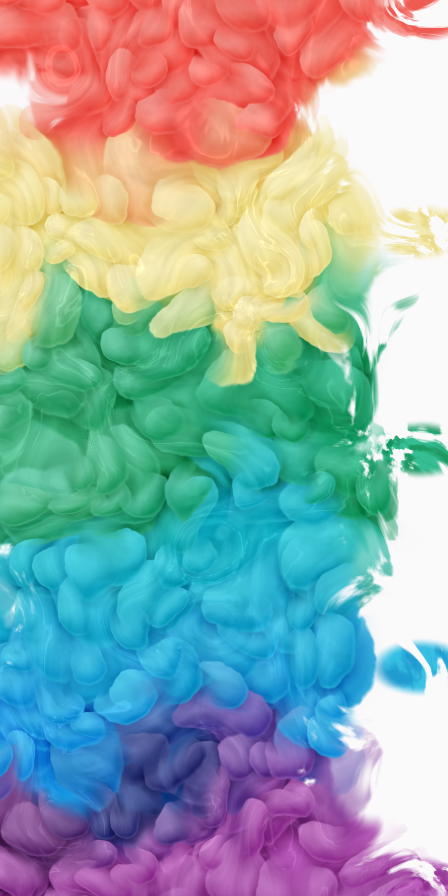
Give the GLSL for this background, as a Shadertoy shader.

```glsl
// Billowing clouds of rainbow ink sinking through clear water, in five bands.
#define PUFF_LAYERS 4
#define PUFF_SIZE 0.105
#define PUFF_SHRINK 0.74
#define WARP 0.045
#define FINE_WARP 0.012
#define SHADOW 0.42
#define FRAY 0.09
#define WATER vec3(0.985, 0.98, 0.984)

// Right-hand outline of the ink column, from top to bottom
const float OUTLINE[17] = float[17](.436, .419, .341, .39, .423, .414, .401, .414,
    .419, .436, .406, .38, .415, .391, .371, .423, .49);

float hash(vec2 p) {
    vec3 q = fract(p.xyx * vec3(.1031, .1030, .0973));
    q += dot(q, q.yzx + 33.33);
    return fract((q.x + q.y) * q.z);
}

float noise(vec2 p) {
    vec2 i = floor(p), f = fract(p);
    f = f * f * (3. - 2. * f);
    return mix(mix(hash(i), hash(i + vec2(1, 0)), f.x),
               mix(hash(i + vec2(0, 1)), hash(i + vec2(1, 1)), f.x), f.y);
}

float fbm(vec2 p) {
    float sum = 0., amp = .53;
    for (int i = 0; i < 4; i++) {
        sum += amp * noise(p);
        p = mat2(1.6, 1.2, -1.2, 1.6) * p + 17.3;
        amp *= .5;
    }
    return sum;
}

// Depth inside the ink: positive within, negative in clear water
float body(vec2 p) {
    float t = clamp(1. - p.y, 0., 1.) * 16.;
    int i = int(min(t, 15.));
    float edge = mix(OUTLINE[i], OUTLINE[i + 1], smoothstep(0., 1., t - float(i)));
    float upperGap = length((p - vec2(.012, .887)) * vec2(.75, 1.2)) - .024;
    float lowerGap = length(p - vec2(-.005, .338)) - .024;
    return min(edge - p.x, min(upperGap, lowerGap));
}

vec3 deepen(vec3 c) { return pow(max(c, 0.), vec3(1.8)); }

// Ink colour by depth, with band borders that wander across the width
vec3 ink(vec2 p) {
    float x = p.x, v = 1. - p.y;
    float yellowTop = .11 + .065 * sin(9. * x);
    float greenTop = .372 + .035 * cos(23. * x);
    float blueTop = .6 - .08 * exp(-pow((x - .28) / .07, 2.)) + .06 * smoothstep(.33, .42, x);
    float violetTop = .89 - .12 * smoothstep(.07, .2, x) + .07 * smoothstep(.27, .33, x);
    vec3 yellow = mix(vec3(.94, .74, .54), vec3(.95, .91, .67), smoothstep(.0, .07, v - yellowTop));
    vec3 green = mix(vec3(.31, .75, .57), vec3(.12, .72, .53), smoothstep(.05, .35, x));
    vec3 blue = mix(vec3(.1, .77, .83), vec3(.15, .7, .92), smoothstep(.6, .86, v));
    vec3 violet = mix(vec3(.45, .36, .72), vec3(.72, .36, .72), smoothstep(.8, .92, v));
    violet = mix(violet, vec3(.24, .29, .58), smoothstep(.13, .04, length((p - vec2(.12, .14)) * vec2(.8, 1.3))));
    violet = mix(violet, vec3(.45, .25, .53), .7 * smoothstep(.09, .02, length(p - vec2(.03, .06))));
    vec3 c = mix(vec3(.96, .5, .46), yellow, smoothstep(-.025, .025, v - yellowTop));
    c = mix(c, green, smoothstep(-.015, .015, v - greenTop));
    c = mix(c, blue, smoothstep(-.04, .03, v - blueTop));
    return mix(c, violet, smoothstep(-.012, .012, v - violetTop));
}

// One grid of rounded puffs, painted from the bottom row upwards
vec3 addPuffs(vec3 col, vec2 p, float size, float seed, float density) {
    vec2 cell = floor(p / size);
    for (int j = -1; j <= 1; j++)
    for (int i = -1; i <= 1; i++) {
        vec2 id = cell + vec2(i, j), key = id + seed + 50.;
        vec2 jitter = vec2(hash(key), hash(key + 71.7));
        vec2 center = (id + .2 + .6 * jitter) * size;
        float radius = size * mix(.42, .76, hash(key + 13.1));
        float turn = (hash(key + 37.9) - .5) * 3.8;
        vec2 front = vec2(sin(turn), -cos(turn));
        vec2 q = (p - center) / radius;
        float d = length(q);
        float presence = smoothstep(-.005, .035, body(center + front * radius * .3));
        presence *= step(hash(key + 91.3), density);

        // Lit ball with a crisp leading rim and a tail that melts away
        vec3 normal = vec3(q, sqrt(max(1. - d * d, 0.)));
        float lit = smoothstep(-.35, .95, dot(normal, normalize(vec3(-.3, .6, .6))));
        vec3 tint = ink(center + front * radius * .55);
        vec3 pale = mix(tint, vec3(1), .2);
        vec3 shade = mix(deepen(tint), pale, lit);
        shade = mix(shade, pale, .4 * smoothstep(.78, .95, d));
        float lead = smoothstep(-.9, .3, dot(q, front));
        float shadow = smoothstep(1.4, .95, d) * lead * presence;
        col = mix(col, deepen(col), SHADOW * shadow);
        col = mix(col, shade, .92 * smoothstep(1., .92, d) * lead * presence);
    }
    return col;
}

void mainImage(out vec4 fragColor, in vec2 fragCoord) {
    vec2 p = fragCoord / iResolution.y;
    vec2 drift = vec2(noise(p * 13. + 3.), noise(p * 13. + 41.)) - .5;
    vec2 curl = vec2(fbm(p * 34. + 9.), fbm(p * 34. + 67.)) - .5;
    vec2 w = p + WARP * drift + FINE_WARP * curl;
    float smoke = fbm(p * 18. + drift * 4.);
    float inside = body(p);

    // Soft body of ink with a frayed outline
    vec3 base = mix(deepen(ink(w)), ink(w), .2 + smoke);
    float cover = smoothstep(-.01, .025, inside + FRAY * (smoke - .5));
    vec3 col = mix(WATER, base, cover);

    // Puffs, from large to small and ever sparser
    float size = PUFF_SIZE;
    for (int k = 0; k < PUFF_LAYERS; k++) {
        col = addPuffs(col, w, size, float(k) * 23., .9 - .13 * float(k));
        size *= PUFF_SHRINK;
    }

    // Lacy wisps where the ink thins out
    float lace = fbm(p * 42. + drift * 6.);
    col = mix(WATER, col, smoothstep(.3, .55, lace + 5. * inside + .06));

    // Loose splashes in the clear water, one for each band
    for (int k = 0; k < 5; k++) {
        vec2 center = vec2(.47, .984 - .243 * float(k));
        float reach = 1. - length((p - center) / vec2(.06, .034));
        float grain = fbm(p * 75. + drift * 5.);
        float splash = smoothstep(.46, .58, lace + .12 * reach) * smoothstep(0., .4, reach);
        vec3 tint = ink(center);
        col = mix(col, mix(deepen(tint), tint, smoothstep(.35, .65, grain)), .9 * splash);
    }

    // Fine smoky streaks and a few pale threads
    float streak = fbm(w * vec2(70., 38.) + drift * 9.);
    float thread = 1. - abs(2. * fbm(w * vec2(30., 17.) + drift * 5.) - 1.);
    float detail = .13 * (streak - .5) + .07 * smoothstep(.9, 1., thread) * smoothstep(.5, .65, smoke);
    col += detail * smoothstep(0., .03, inside);
    fragColor = vec4(clamp(col, 0., 1.), 1.);
}
```
